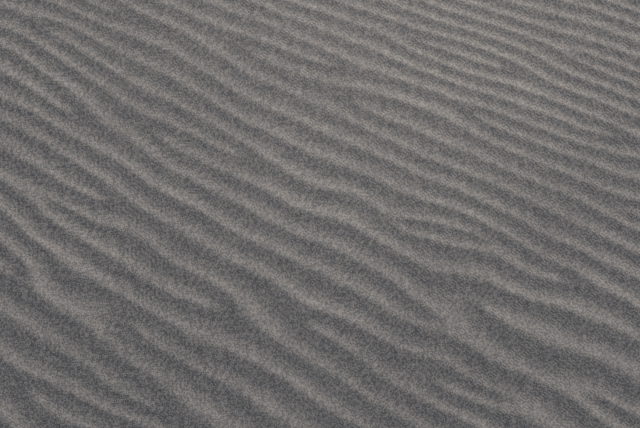
Reproduce this texture procedurally as a Shadertoy shader.

```glsl
const float HORIZON = 2.8;                   // height of the vanishing line
const vec2 RIPPLE_RATE = vec2(18.0, 86.0);   // ripples per unit of ground
const vec2 ALONG_CREST = vec2(0.92, -0.39);
const vec2 ACROSS_CREST = vec2(0.39, 0.92);
const ivec2 FORK_GRID = ivec2(7, 5);
const float FORK_SHARE = 0.75;
const float FORK_FADE = 0.05;
const float BEND = 1.0;
const float WOBBLE = 0.34;
const float LEAN = 0.4;
const float CREST_SHARPNESS = 1.9;
const float CREST_LIGHT = 0.56;
const float GRAIN = 0.74;
const float COARSE_GRAIN = 0.22;
const vec2 GLOW_CENTER = vec2(0.95, 1.05);
const vec3 SHADE = vec3(0.330, 0.330, 0.338);
const vec3 LIT_SAND = vec3(0.550, 0.530, 0.515);
const float TAU = 6.2831853;

float hash(vec2 p) {
    return fract(sin(dot(p, vec2(127.1, 311.7))) * 43758.5453);
}

float noise(vec2 p) {
    vec2 i = floor(p);
    vec2 f = fract(p);
    f = f * f * (3.0 - 2.0 * f);
    float low = mix(hash(i), hash(i + vec2(1.0, 0.0)), f.x);
    float high = mix(hash(i + vec2(0.0, 1.0)), hash(i + 1.0), f.x);
    return mix(low, high, f.y);
}

vec2 alignToCrest(vec2 p) {
    return vec2(dot(p, ALONG_CREST), dot(p, ACROSS_CREST));
}

// Phase vortices split or end a crest: x is the added phase, y the crest strength.
vec2 forks(vec2 p) {
    float phase = 0.0;
    float strength = 1.0;
    vec2 cellSize = vec2(1.5, 1.0) / vec2(FORK_GRID);
    for (int j = 0; j < FORK_GRID.y; j++) {
        for (int i = 0; i < FORK_GRID.x; i++) {
            vec2 cell = vec2(i, j);
            if (hash(cell + 3.7) > FORK_SHARE) continue;
            vec2 jitter = 0.15 + 0.7 * vec2(hash(cell + 11.3), hash(cell + 27.9));
            vec2 d = alignToCrest(p - (cell + jitter) * cellSize);
            d.y *= 2.2;
            float turn = (i + j) % 2 == 0 ? 1.0 : -1.0;
            phase += turn * atan(d.y, d.x + 1e-6) / TAU;
            strength *= mix(0.35, 1.0, smoothstep(0.0, FORK_FADE, length(d)));
        }
    }
    return vec2(phase, strength);
}

float rippleCrest(vec2 p) {
    // Ground plane seen in perspective
    float depth = 1.0 / (HORIZON - p.y);
    vec2 ground = vec2((p.x - 0.75) * depth, depth);
    vec2 q = alignToCrest(p);

    // Bent, forking wave
    vec2 fork = forks(p);
    float phase = dot(ground, RIPPLE_RATE) + fork.x;
    phase += BEND * (noise(q * vec2(3.2, 3.6) + 5.0) - 0.5);
    phase += WOBBLE * (noise(q * vec2(9.0, 11.0) + 19.0) - 0.5);

    // Ridge with a steep lower side and a gentle upper side
    float angle = phase * TAU;
    angle += LEAN * (cos(angle) - 1.0);
    float ridge = pow(0.5 + 0.5 * cos(angle), CREST_SHARPNESS);
    return ridge * fork.y * mix(0.7, 1.2, noise(q * vec2(5.0, 9.0) + 41.0));
}

float skyLight(vec2 p) {
    vec2 toGlow = p - GLOW_CENTER;
    float glow = exp(-2.2 * dot(toGlow, toGlow));
    return 0.10 + 0.14 * p.y + 0.28 * glow;
}

void mainImage(out vec4 fragColor, in vec2 fragCoord) {
    vec2 p = fragCoord / iResolution.y;

    float tone = skyLight(p) + CREST_LIGHT * rippleCrest(p);
    tone += 0.08 * (noise(p * 24.0) - 0.5);

    // Sand grains on turned grids, so that no rows show
    vec2 grainPoint = mat2(0.82, 0.57, -0.57, 0.82) * p;
    tone += GRAIN * (noise(grainPoint * 310.0) - 0.5);
    tone += COARSE_GRAIN * (noise(alignToCrest(p) * 140.0 + 7.0) - 0.5);

    fragColor = vec4(mix(SHADE, LIT_SAND, tone), 1.0);
}
```
